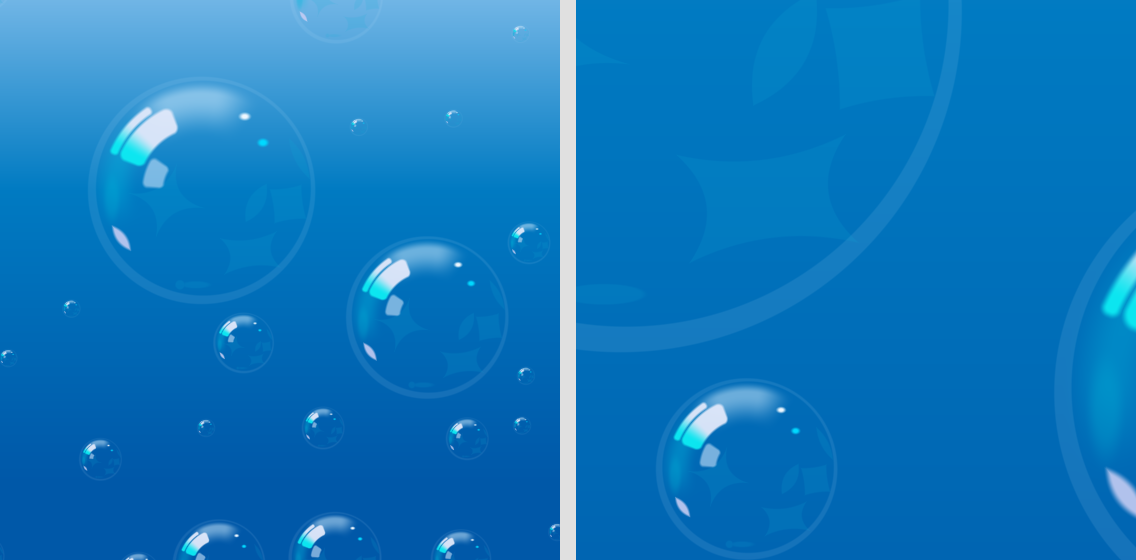
Left: the whole. Right: its middle third, enlarged.
Write a Shadertoy shader that draws this background.

```glsl
const vec3 DEEP = vec3(0.0, 0.345, 0.66);
const vec3 MID = vec3(0.0, 0.48, 0.76);
const vec3 SURFACE = vec3(0.44, 0.71, 0.90);
const vec3 CYAN = vec3(0.05, 0.92, 0.95);
const vec3 PEARL = vec3(0.88, 0.91, 0.98);

float hash(vec2 p) {
    return fract(sin(dot(p, vec2(127.1, 311.7))) * 43758.5453);
}

float fill(float d, float blur) {
    return 1.0 - smoothstep(-blur, blur, d);
}

// Soft window: 1 between lo and hi, fading over the given width
float band(float x, float lo, float hi, float fade) {
    return smoothstep(lo, lo + fade, x) * (1.0 - smoothstep(hi - fade, hi, x));
}

vec2 turn(vec2 p, float a) {
    return vec2(cos(a) * p.x + sin(a) * p.y, cos(a) * p.y - sin(a) * p.x);
}

float ellipse(vec2 p, vec2 size) {
    return (length(p / size) - 1.0) * min(size.x, size.y);
}

// Lens with pointed ends along x
float leaf(vec2 p, vec2 size) {
    float x = p.x / size.x;
    return max(abs(p.y) - size.y * (1.0 - x * x), abs(p.x) - size.x);
}

// Box with sides pinched inwards
float shard(vec2 p, vec2 size, float pinch) {
    vec2 k = min(p * p / (size * size), 1.0);
    vec2 d = abs(p) - size * (1.0 - pinch * (1.0 - k.yx));
    return max(d.x, d.y);
}

// Rounded box bent around the bubble; polar = (radius, angle)
float bentPane(vec2 polar, vec2 center, vec2 size, float corner) {
    vec2 d = abs((polar - center) * vec2(1.0, center.x));
    d -= size * vec2(1.0, center.x) - corner;
    return length(max(d, 0.0)) + min(max(d.x, d.y), 0.0) - corner;
}

vec3 water(float y) {
    vec3 low = mix(DEEP, MID, clamp((y - 0.14) / 0.52, 0.0, 1.0));
    return mix(low, SURFACE, clamp((y - 0.66) / 0.34, 0.0, 1.0));
}

// Faint refracted shapes inside the bubble
float reflections(vec2 q, float aa) {
    float m = fill(shard(turn(q - vec2(-0.31, -0.09), 0.55), vec2(0.25, 0.23), 0.42), aa);
    m = max(m, fill(shard(turn(q - vec2(0.43, -0.55), 0.12), vec2(0.25, 0.16), 0.28), aa));
    m = max(m, fill(shard(turn(q - vec2(0.76, -0.12), 0.14), vec2(0.14, 0.15), 0.08), aa));
    m = max(m, fill(leaf(turn(q - vec2(0.48, -0.11), 1.07), vec2(0.19, 0.07)), aa));
    m = max(m, fill(leaf(turn(q - vec2(0.86, 0.28), -1.1), vec2(0.2, 0.04)), aa));
    m = max(m, fill(ellipse(q - vec2(-0.05, -0.83), vec2(0.12, 0.03)), aa));
    return max(m, fill(ellipse(q - vec2(-0.19, -0.83), vec2(0.04)), aa));
}

vec3 bubble(vec3 col, vec2 p, vec2 center, float radius, float pixel) {
    vec2 q = (p - center) / radius;
    float aa = pixel / radius;
    if (length(q) > 1.0 + aa) return col;

    float soft = max(aa, 0.018);
    vec2 polar = vec2(length(q), atan(q.y, -q.x));

    // Rim, thicker at the lower left
    float inside = fill(polar.x - 1.0, aa);
    float rim = inside * (1.0 - fill(length(q - vec2(0.016, 0.02)) - 0.945, aa));
    col = mix(col, vec3(0.75, 0.88, 0.98), 0.11 * rim);
    col = mix(col, vec3(0.05, 0.68, 0.84), 0.15 * reflections(q, aa));

    // Broad glows
    float side = band(polar.x, 0.55, 0.97, 0.2) * band(polar.y, -0.5, 1.1, 0.6);
    col = mix(col, vec3(0.0, 0.74, 0.88), 0.34 * side);
    float ghost = fill(ellipse(q - vec2(-0.79, -0.07), vec2(0.06, 0.18)), 0.03);
    col = mix(col, vec3(0.0, 0.70, 0.84), 0.25 * ghost);
    float crown = smoothstep(0.46, 0.82, polar.x) * (1.0 - smoothstep(0.84, 0.97, polar.x));
    crown *= band(polar.y, 0.72, 2.2, 0.5);
    col = mix(col, vec3(0.78, 0.90, 0.98), 0.54 * crown);

    // Window panes, cyan below and pearl above
    vec3 paneColor = mix(CYAN, PEARL, smoothstep(0.48, 0.78, polar.y));
    float pane = fill(bentPane(polar, vec2(0.67, 0.79), vec2(0.115, 0.42), 0.06), soft);
    pane = max(pane, fill(bentPane(polar, vec2(0.84, 0.7), vec2(0.035, 0.31), 0.03), soft));
    col = mix(col, paneColor, 0.95 * pane);
    float smallPane = fill(bentPane(polar, vec2(0.43, 0.33), vec2(0.09, 0.27), 0.04), soft);
    col = mix(col, vec3(0.76, 0.87, 0.97), 0.62 * smallPane);

    // Glints
    float sliver = fill(leaf(turn(q - vec2(-0.705, -0.42), -0.93), vec2(0.13, 0.04)), soft);
    col = mix(col, vec3(0.77, 0.80, 0.95), 0.9 * sliver);
    float spark = fill(ellipse(q - vec2(0.38, 0.65), vec2(0.04, 0.027)), soft);
    col = mix(col, vec3(0.93, 0.97, 1.0), spark);
    float cyanSpark = fill(ellipse(q - vec2(0.54, 0.42), vec2(0.04, 0.03)), soft);
    return mix(col, vec3(0.0, 0.85, 1.0), cyanSpark);
}

float pickRadius(float h) {
    return h < 0.48 ? 0.016 : h < 0.70 ? 0.038 : h < 0.82 ? 0.054 : 0.083;
}

void mainImage(out vec4 fragColor, in vec2 fragCoord) {
    vec2 p = fragCoord / iResolution.xy;
    float pixel = 1.0 / iResolution.y;
    const float CELL = 0.2;
    const vec3 LARGE = vec3(0.36, 0.66, 0.203);
    const vec3 SECOND = vec3(0.763, 0.433, 0.145);
    vec3 col = water(p.y);

    // Scattered bubbles, kept clear of the two large ones
    for (int i = 0; i < 36; i++) {
        vec2 cell = vec2(i % 6, i / 6);
        float h = hash(cell + 3.7);
        float radius = pickRadius(h);
        vec2 jitter = vec2(hash(cell + 11.3), hash(cell + 23.9)) * 2.0 - 1.0;
        vec2 center = cell * CELL + jitter * (0.095 - radius);
        bool blocked = distance(center, LARGE.xy) < LARGE.z + radius + 0.01
            || distance(center, SECOND.xy) < SECOND.z + radius + 0.01;
        if (h > 0.18 && !blocked) col = bubble(col, p, center, radius, pixel);
    }
    col = bubble(col, p, LARGE.xy, LARGE.z, pixel);
    col = bubble(col, p, SECOND.xy, SECOND.z, pixel);
    fragColor = vec4(col, 1.0);
}
```
